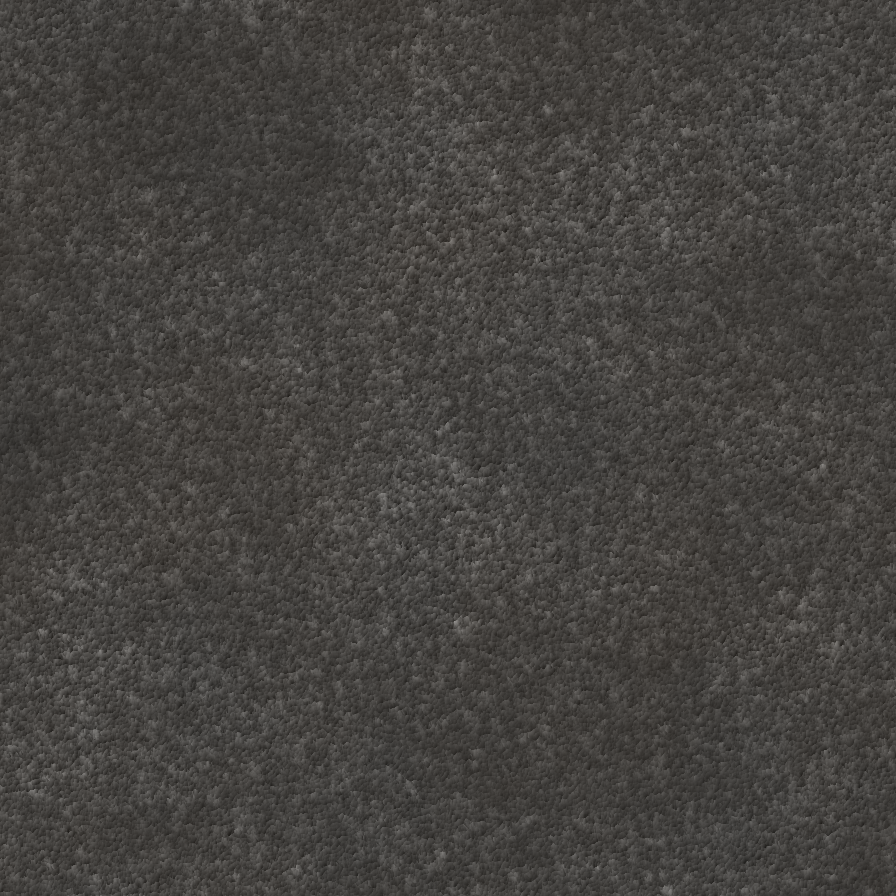
Reproduce this texture procedurally as a WebGL 1 fragment shader.

```glsl
precision highp float;
// Dark worn asphalt: fine lit mineral grains under soft, cloudy stains.

uniform vec2 u_resolution;

const vec3 BASE_COLOR = vec3(0.271, 0.261, 0.249);
const vec3 WARM_SHIFT = vec3(0.006, 0.0, -0.005);
const vec2 LIGHT_DIR = vec2(-0.6, 0.8);

// Cells across the canvas
const float FINE_CELLS = 265.0;
const float GRAIN_CELLS = 165.0;
const float CHIP_CELLS = 120.0;
const float CLOUD_CELLS = 3.4;

// Contrast of each layer
const float FINE_RELIEF = 0.075;
const float FINE_TONE = 0.070;
const float GRAIN_RELIEF = 0.068;
const float GRAIN_TONE = 0.080;
const float CHIP_TONE = 0.095;
const float CLOUD_TONE = 0.047;

// Distortion of the grains, in cells, breaks up their round outlines
const float GRAIN_WARP = 0.55;

// Falloff around cell points: higher gives crisper cells
const float CRISP = 9.0;
const float SOFT = 5.0;

vec3 hash3(vec2 cell) {
  vec3 q = fract(cell.xyx * vec3(0.1031, 0.1030, 0.0973));
  q += dot(q, q.yxz + 33.33);
  return fract((q.xxy + q.yzz) * q.zyx);
}

mat2 rotation(float angle) {
  float c = cos(angle), s = sin(angle);
  return mat2(c, s, -s, c);
}

// Smooth cellular noise: xy = offset from the cell point, z = centred tone.
// A higher skew makes bright cells rarer.
vec3 cellular(vec2 p, float falloff, float skew) {
  vec2 cell = floor(p);
  vec2 local = fract(p);
  vec3 total = vec3(0.0);
  float weightSum = 0.0;
  for (int y = -1; y <= 1; y++) {
    for (int x = -1; x <= 1; x++) {
      vec2 neighbour = vec2(float(x), float(y));
      vec3 h = hash3(cell + neighbour + 71.0);
      vec2 offset = local - neighbour - h.xy;
      float weight = exp(-falloff * dot(offset, offset));
      total += weight * vec3(offset, pow(h.z, skew));
      weightSum += weight;
    }
  }
  return total / weightSum - vec3(0.0, 0.0, 1.0 / (skew + 1.0));
}

// Layered soft cells, each layer finer, weaker and turned
float clouds(vec2 p) {
  float sum = 0.0;
  float amplitude = 1.0;
  for (int i = 0; i < 5; i++) {
    sum += amplitude * cellular(p, SOFT, 1.0).z;
    p = rotation(0.9) * p * 2.15 + 13.7;
    amplitude *= 0.66;
  }
  return sum;
}

void main() {
  vec2 uv = gl_FragCoord.xy / u_resolution.y;

  // Broad stains, slightly wider than tall
  float stain = clouds(uv * CLOUD_CELLS * vec2(0.85, 1.15));
  float warmth = clouds(uv * CLOUD_CELLS * 1.3 + 41.3);

  // Grain layers, turned to hide the cell grid; the fine one bends the others
  vec3 fine = cellular(rotation(0.5) * uv * FINE_CELLS, CRISP, 2.0);
  vec2 warp = GRAIN_WARP * fine.yx;
  vec3 grain = cellular(rotation(1.1) * uv * GRAIN_CELLS + warp, CRISP, 3.0);
  vec3 chip = cellular(rotation(0.2) * uv * CHIP_CELLS + warp, CRISP, 8.0);

  // Relief lit from the upper left
  float relief = FINE_RELIEF * dot(rotation(-0.5) * fine.xy, LIGHT_DIR)
               + GRAIN_RELIEF * dot(rotation(-1.1) * grain.xy, LIGHT_DIR);

  // Mineral tones, with livelier speckle in the paler stains
  float speckle = FINE_TONE * fine.z + GRAIN_TONE * grain.z + CHIP_TONE * chip.z;
  float liveliness = clamp(1.0 + 0.6 * stain, 0.7, 1.4);

  float shade = CLOUD_TONE * stain + liveliness * (relief + speckle);
  vec3 color = BASE_COLOR + shade + WARM_SHIFT * warmth;
  gl_FragColor = vec4(clamp(color, 0.0, 1.0), 1.0);
}
```
